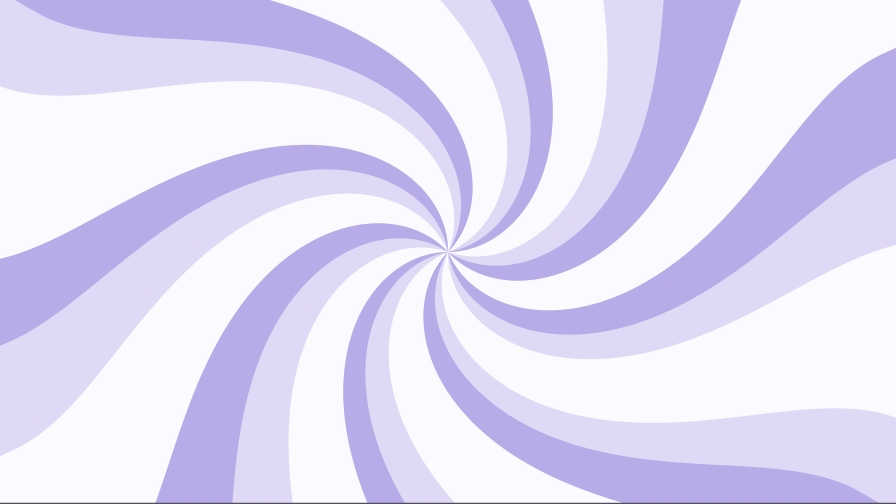
Write a Shadertoy shader that draws this background.

```glsl
// A lilac pinwheel: eight two-tone arms swirl out of the centre.
// Each arm is a straight wedge in polar angle; a twirl that fades with
// radius bends the wedges. Edges are smoothed by angular box coverage.

const vec3 PAPER = vec3(0.984, 0.980, 1.0);
const vec3 LIGHT = vec3(0.880, 0.850, 0.960);
const vec3 DARK  = vec3(0.718, 0.672, 0.910);
const vec3 RULE  = vec3(0.32, 0.31, 0.36);

const float TWIRL_RADIUS = 0.949;  // in canvas heights
const float RULE_HEIGHT = 0.0025;

// Start, tone change and end of each arm, in degrees, over half a turn
const vec3 ARMS[4] = vec3[4](
    vec3(1.3, 12.0, 24.5),
    vec3(44.5, 59.0, 73.0),
    vec3(92.3, 102.0, 114.0),
    vec3(138.0, 149.8, 159.7));

// Twirl in degrees (x) and its slope along the radius (y)
vec2 twirl(float radius) {
    float s = clamp(1.0 - radius / TWIRL_RADIUS, 0.0, 1.0);
    float turn = s * s * (106.0 - 14.0 * s);
    float slope = -s * (212.0 - 42.0 * s) / TWIRL_RADIUS;
    return vec2(turn, slope);
}

// Share of a pixel, footprint degrees wide, covered by a wedge
float wedge(float angle, float from, float to, float footprint) {
    float offset = mod(angle - 0.5 * (from + to) + 180.0, 360.0) - 180.0;
    float span = to - from;
    float overlap = 0.5 * (span + footprint) - abs(offset);
    return clamp(min(overlap, span) / footprint, 0.0, 1.0);
}

vec3 pinwheel(vec2 p, float pixel) {
    float radius = max(length(p), 0.25 * pixel);
    vec2 twist = twirl(radius);
    float angle = degrees(atan(p.y, p.x)) + twist.x;
    float footprint = pixel * length(vec2(degrees(1.0 / radius), twist.y));

    vec3 color = PAPER;
    for (int i = 0; i < 8; i++) {
        vec3 arm = ARMS[i % 4] + 180.0 * float(i / 4);
        // The first arm carries its tones in reverse order
        vec2 shade = i == 0 ? arm.yz : arm.xy;
        color = mix(color, LIGHT, wedge(angle, arm.x, arm.z, footprint));
        color = mix(color, DARK, wedge(angle, shade.x, shade.y, footprint));
    }
    return color;
}

void mainImage(out vec4 fragColor, in vec2 fragCoord) {
    float pixel = 1.0 / iResolution.y;
    vec2 p = (fragCoord - 0.5 * iResolution.xy) * pixel;
    vec3 color = pinwheel(p, pixel);

    // Thin rule along the bottom edge
    float height = fragCoord.y * pixel;
    float rule = clamp((RULE_HEIGHT - height) / pixel + 0.5, 0.0, 1.0);
    fragColor = vec4(mix(color, RULE, rule), 1.0);
}
```
